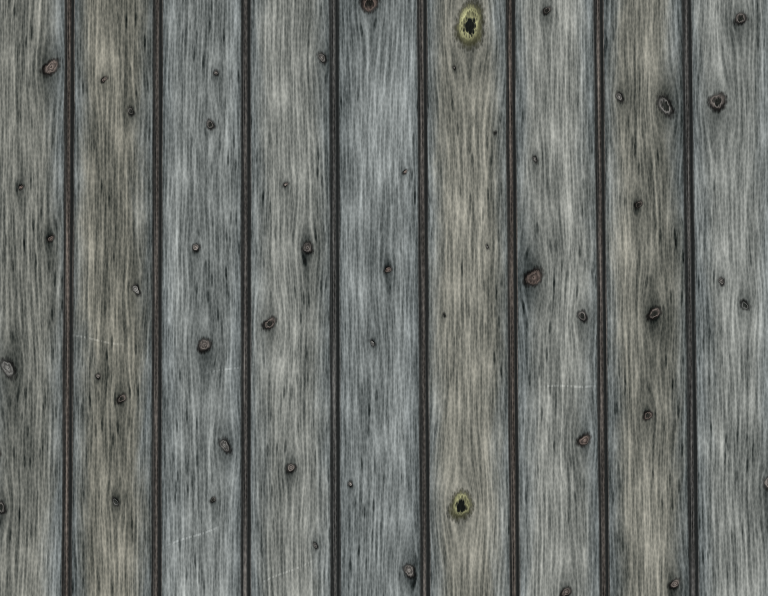
A Shadertoy shader for this texture:

```glsl
#define SEAM_X 0.3203
#define PITCH 0.1157
#define FAN 0.002
#define HEIGHT 0.777
#define SEAM_HALF 0.0064
#define KNOT_SLOTS 6
#define SCRATCHES 5
#define DARK vec3(0.18, 0.20, 0.20)
#define LIGHT vec3(0.64, 0.66, 0.66)
#define BROWN_TINT vec3(1.04, 0.99, 0.91)
#define GOLD vec3(0.57, 0.57, 0.43)
#define GOLD_BOARD 2.0

// Brownness and mean tone of each board, left to right
const float brownness[9] = float[](0.7, 1.0, 0.2, 0.5, 0.1, 0.9, 0.5, 0.9, 0.4);
const float boardTone[9] = float[](0.60, 0.55, 0.68, 0.68, 0.66, 0.65, 0.70, 0.57, 0.69);

vec2 hash2(vec2 p) {
    vec2 k = vec2(dot(p, vec2(127.1, 311.7)), dot(p, vec2(269.5, 183.3)));
    return fract(sin(k) * 43758.5);
}

// Cellular noise: distance to the nearest scattered point
float cells(vec2 p) {
    vec2 cell = floor(p), f = fract(p);
    float d = 1.0;
    for (int y = -1; y <= 1; y++)
        for (int x = -1; x <= 1; x++) {
            vec2 o = vec2(x, y);
            vec2 v = o + hash2(cell + o) - f;
            d = min(d, dot(v, v));
        }
    return sqrt(d);
}

// Layered, folded sines for soft stains
float clouds(vec2 p) {
    float sum = 0.0, amp = 0.5;
    for (int i = 0; i < 4; i++) {
        p += 0.9 * sin(p.yx * 1.3 + vec2(1.7, 4.1));
        sum += amp * sin(p.x) * sin(p.y + 0.8);
        p = mat2(1.6, 1.2, -1.2, 1.6) * p;
        amp *= 0.55;
    }
    return sum;
}

void mainImage(out vec4 fragColor, in vec2 fragCoord) {
    vec2 p = fragCoord / iResolution.x;
    float px = 1.0 / iResolution.x;

    // Boards fan out slightly towards the bottom
    float pitch = PITCH + FAN * (0.5 - p.y / HEIGHT);
    float q = (p.x - SEAM_X) / pitch;
    float id = floor(q);
    int board = clamp(int(id) + 3, 0, 8);
    vec2 b = vec2((fract(q) - 0.5) * pitch, p.y);
    float s = (fract(q + 0.5) - 0.5) * pitch;
    float grit = cells(p * vec2(330.0, 150.0)) - 0.45;

    // Knots bend the grain, stain the wood and cover it
    float grainX = b.x, halo = 0.0;
    vec4 knot = vec4(0.0);
    for (int k = 0; k < KNOT_SLOTS; k++) {
        float fk = float(k);
        vec2 h = hash2(vec2(id, fk) + 7.0), v = hash2(vec2(fk, id) + 31.0);
        vec2 c = vec2((h.x - 0.5) * 0.75 * pitch, (fk + h.y) * HEIGHT / float(KNOT_SLOTS));
        float r = mix(0.003, 0.0125, v.x * v.x);
        bool golden = id == GOLD_BOARD && k < 2;
        if (golden) {
            c = mix(vec2(-0.011, 0.117), vec2(0.0046, 0.742), fk);
            r = mix(0.014, 0.019, fk);
        } else if (id == GOLD_BOARD) r = 0.002;

        vec2 d = b - c;
        float bend = 1.4 * r;
        vec2 flow = d * vec2(1.0, 0.45);
        grainX -= d.x * bend * bend / (dot(flow, flow) + bend * bend);

        // Lean each knot its own way and roughen its outline
        float a = atan(d.y, d.x), lean = 6.3 * v.y;
        d += (golden ? 0.0 : 0.5) * sin(lean) * d.yx * vec2(0.0, 1.0);
        float rho = length(d * vec2(1.0, golden ? 0.68 : 1.0)) / r;
        rho *= 1.0 + 0.1 * sin(2.0 * a + lean) + 0.06 * sin(3.0 * a + 9.0 * h.x);
        rho += 0.25 * grit;
        float side = 0.55 + 0.45 * sin(a + lean);
        halo += (golden ? 0.15 : 0.3 + 0.6 * side) * exp(-length(flow) / r * 1.1);

        float soft = 1.5 * px / r;
        float rim = exp(-pow((rho - 0.9) * 3.5, 2.0)) * side;
        float heart = 1.0 - smoothstep(0.25, 0.4 + soft, rho);
        vec3 face = golden ? GOLD : mix(vec3(0.47, 0.48, 0.47), vec3(0.45, 0.39, 0.36), v.y);
        face *= 0.88 + 0.16 * sin(rho * 13.0 + 2.0 * sin(a + lean));
        face *= 1.0 - (golden ? 0.35 : 0.85) * rim;
        face = mix(face, vec3(0.10, 0.11, 0.10), heart * (golden ? 1.0 : step(0.6, h.y) * 0.8));
        float cover = 1.0 - smoothstep(0.8 - soft, 1.15 + soft, rho);
        knot = mix(knot, vec4(face, 1.0), cover);
    }

    // Long fibres, cracks and growth lines
    vec2 g = vec2(grainX + 0.001 * sin(p.y * 9.0 + id * 3.0) + 0.0004 * sin(p.y * 31.0 + id), p.y);
    g += vec2(3.7, 1.9) * (id + 5.0);
    float fine = cells(g * vec2(300.0, 20.0)) - 0.45;
    float fibre = cells(g * vec2(150.0, 5.0)) - 0.45;
    float streak = cells(g * vec2(48.0, 1.6)) - 0.45;
    float crack = 1.0 - smoothstep(0.06, 0.2, cells(g * vec2(95.0, 16.0)));
    float stain = clouds(g * vec2(42.0, 9.0));
    float rings = sin(g.x * 1050.0 + 2.5 * stain + 2.0 * sin(p.y * 6.0 + id));

    float tone = boardTone[board] + 0.5 * fine + 0.42 * fibre + 0.24 * streak + 0.25 * grit;
    tone += 0.06 * rings + 0.15 * stain - 0.32 * crack * smoothstep(0.3, -0.3, stain);
    tone -= halo * (1.0 + 1.2 * fine);
    float edge = exp(-max(abs(s) - SEAM_HALF, 0.0) / 0.005);
    tone -= (0.24 + 0.2 * stain + 0.4 * fibre) * edge;
    vec3 color = max(mix(DARK, LIGHT, tone), vec3(0.09, 0.10, 0.10));
    float warm = brownness[board] * smoothstep(0.5, 0.2, abs(b.x / pitch + 0.12 * stain));
    color *= mix(vec3(0.99, 1.0, 1.0), BROWN_TINT, warm);
    color = mix(color, knot.rgb * (1.0 + 0.5 * fine + 0.4 * grit), knot.a);

    // Faint pale scratches
    for (int i = 0; i < SCRATCHES; i++) {
        vec2 h = hash2(vec2(i, 53)), t = hash2(vec2(i, 91));
        vec2 d = p - h * vec2(1.0, HEIGHT);
        d.y += d.x * (t.x - 0.5) + 0.001 * sin(d.x * 90.0);
        float line = 1.0 - smoothstep(0.0005, 0.001 + px, abs(d.y));
        color += 0.1 * line * smoothstep(0.045, 0.02, abs(d.x)) * smoothstep(-0.2, 0.2, fine + 0.1);
    }

    // Recessed strip with a ragged dark gap on either side
    float rust = hash2(vec2(floor(q + 0.5), 17.0)).x;
    float grain = cells(vec2(s * 420.0 + rust * 90.0, p.y * 7.0)) - 0.45;
    vec3 strip = mix(vec3(0.28, 0.29, 0.29), vec3(0.35, 0.31, 0.28), rust * 0.8);
    strip *= 1.0 + 0.9 * grain + 0.5 * grit;
    float ragged = s + 0.0006 + 0.0015 * grain;
    float gap = abs(abs(ragged) - 0.0044);
    float depth = ragged > 0.0 ? 0.9 : 0.7;
    strip = mix(strip, vec3(0.11, 0.12, 0.12), depth * (1.0 - smoothstep(0.0005, 0.0025 + px, gap)));
    float rough = abs(s) + 0.0015 * fibre;
    color = mix(strip, color, smoothstep(SEAM_HALF - 1.2 * px, SEAM_HALF + 1.2 * px, rough));

    fragColor = vec4(clamp(color, 0.0, 1.0), 1.0);
}
```
